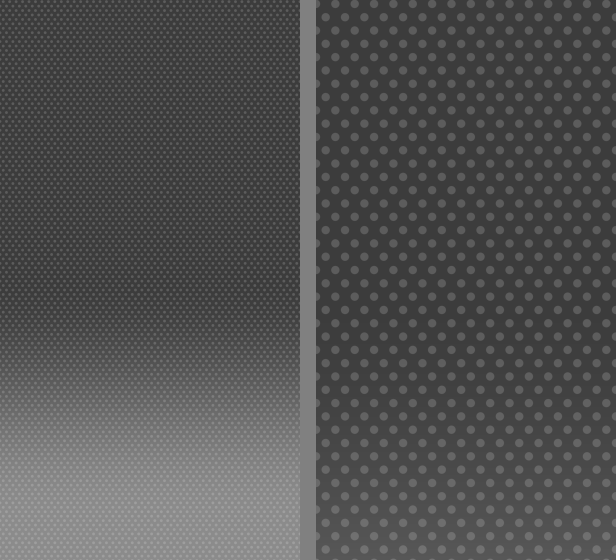
Left: the whole. Right: its middle third, enlarged.
Give the GLSL for this pattern, as a Shadertoy shader.

```glsl
// Staggered rows of pale round dots over a vertical grey gradient.
// Each pixel finds its row, shifts odd rows by half a pitch, and measures
// the distance to the nearest dot centre; the dots are a faint white veil.

const float COLUMNS      = 46.5;    // dots across the canvas width
const float ROW_PITCH    = 0.6875;  // row spacing, in column pitches
const float FIRST_ROW    = 0.26;    // first row below the top, in column pitches
const float FIRST_COLUMN = 0.5;     // first dot from the left, in column pitches
const float DOT_RADIUS   = 0.215;   // in column pitches
const float DOT_OPACITY  = 0.165;
const float EDGE_SOFTNESS = 0.7;    // half width of the dot edge, in pixels

const vec3  DARK_GREY  = vec3(0.234);
const vec3  LIGHT_GREY = vec3(0.545);
const float FADE_LOW   = 0.08;      // height where the light grey is full
const float FADE_HIGH  = 0.50;      // height where the dark grey is full

vec3 backdrop(float height) {
    return mix(LIGHT_GREY, DARK_GREY, smoothstep(FADE_LOW, FADE_HIGH, height));
}

// Signed distance to the nearest dot; p.y runs downward from the top edge.
float dotDistance(vec2 p) {
    float row = floor((p.y - FIRST_ROW) / ROW_PITCH + 0.5);
    float stagger = 0.5 * mod(row, 2.0);
    float dx = fract(p.x - FIRST_COLUMN - stagger + 0.5) - 0.5;
    float dy = p.y - FIRST_ROW - row * ROW_PITCH;
    return length(vec2(dx, dy)) - DOT_RADIUS;
}

void mainImage(out vec4 fragColor, in vec2 fragCoord) {
    // One unit is one column pitch, so dots stay round at any size.
    float pixel = COLUMNS / iResolution.x;
    vec2 p = vec2(fragCoord.x, iResolution.y - fragCoord.y) * pixel;

    float edge = EDGE_SOFTNESS * pixel;
    float coverage = 1.0 - smoothstep(-edge, edge, dotDistance(p));

    vec3 color = backdrop(fragCoord.y / iResolution.y);
    color = mix(color, vec3(1.0), DOT_OPACITY * coverage);
    fragColor = vec4(color, 1.0);
}
```
